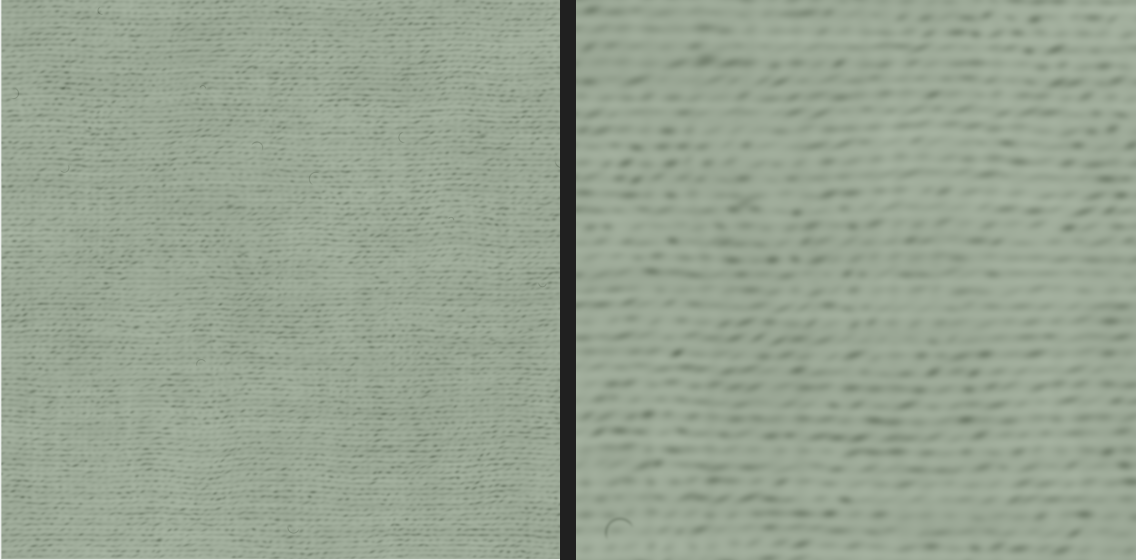
Left, the full canvas; right, a detail of the centre.
A WebGL 2 fragment shader for this texture:

```glsl
#version 300 es
precision highp float;
// Plain-woven canvas cloth in muted sage green, with a pale cut edge.
// Staggered soft shadows form the gaps between threads; noise varies their
// depth, and sparse slubs, specks and curled fibres are scattered by cell.

uniform vec2 u_resolution;
out vec4 fragColor;

const vec3 CLOTH = vec3(0.622, 0.672, 0.602);
const vec3 EDGE = vec3(0.93, 0.94, 0.93);
const vec2 THREADS = vec2(74.0, 104.0);
const float TAU = 6.2831853;

float hash(vec2 p, float seed) {
    vec3 q = fract(vec3(p.xyx + seed * 7.31) * vec3(0.1031, 0.1030, 0.0973));
    q += dot(q, q.yzx + 33.33);
    return fract((q.x + q.y) * q.z);
}

float noise(vec2 p, float seed) {
    vec2 cell = floor(p);
    vec2 f = fract(p);
    f = f * f * (3.0 - 2.0 * f);
    float low = mix(hash(cell, seed), hash(cell + vec2(1, 0), seed), f.x);
    float high = mix(hash(cell + vec2(0, 1), seed), hash(cell + vec2(1, 1), seed), f.x);
    return mix(low, high, f.y);
}

vec2 rotate(vec2 p, float angle) {
    float c = cos(angle), s = sin(angle);
    return vec2(c * p.x + s * p.y, c * p.y - s * p.x);
}

float softEllipse(vec2 p, vec2 radius) {
    vec2 q = p / radius;
    return exp(-0.5 * dot(q, q));
}

// Shadows in the staggered gaps between weft rows, in thread units.
float weaveGaps(vec2 p) {
    float shade = 0.0;
    for (int j = -1; j <= 1; j++) {
        float row = floor(p.y) + float(j);
        float stagger = 0.5 * mod(row, 2.0) + 0.15 * hash(vec2(row, 3.0), 1.0);
        for (int i = -1; i <= 1; i++) {
            vec2 id = vec2(floor(p.x - stagger) + float(i), row);
            vec2 jitter = vec2(hash(id, 2.0), hash(id, 3.0)) - 0.5;
            vec2 d = p - id - vec2(stagger + 0.5, 0.5) - jitter * vec2(0.35, 0.25);
            d.y -= d.x * mix(-0.1, 0.5, hash(id, 4.0));
            float depth = hash(id, 5.0);
            vec2 radius = vec2(mix(0.2, 0.36, hash(id, 6.0)), 0.21);
            shade += mix(0.25, 1.0, depth * depth) * softEllipse(d, radius);
        }
    }
    return shade;
}

// Sparse dark flecks; radius is the largest half size in canvas units.
float flecks(vec2 uv, float count, float chance, vec2 radius, float seed) {
    float shade = 0.0;
    vec2 home = floor(uv * count);
    for (int j = -1; j <= 1; j++) {
        for (int i = -1; i <= 1; i++) {
            vec2 id = home + vec2(i, j);
            vec2 center = (id + vec2(hash(id, seed), hash(id, seed + 1.0))) / count;
            float angle = mix(-0.3, 0.7, hash(id, seed + 2.0));
            float size = mix(0.45, 1.0, hash(id, seed + 3.0));
            float present = step(hash(id, seed + 4.0), chance);
            shade += present * size * softEllipse(rotate(uv - center, angle), radius * size);
        }
    }
    return shade;
}

// Thin curled hairs drawn as open arcs.
float fibres(vec2 uv, float count, float chance, float width) {
    float shade = 0.0;
    vec2 home = floor(uv * count);
    for (int j = -1; j <= 1; j++) {
        for (int i = -1; i <= 1; i++) {
            vec2 id = home + vec2(i, j);
            vec2 center = (id + vec2(hash(id, 31.0), hash(id, 32.0))) / count;
            vec2 d = rotate(uv - center, TAU * hash(id, 33.0));
            float radius = mix(0.004, 0.012, hash(id, 34.0));
            float ring = (length(d) - radius) / width;
            float open = smoothstep(-0.2, 0.5, d.x / radius);
            shade += step(hash(id, 35.0), chance) * open * exp(-ring * ring);
        }
    }
    return shade;
}

void main() {
    vec2 uv = gl_FragCoord.xy / min(u_resolution.x, u_resolution.y);

    // Threads wander slightly from a perfect grid.
    vec2 wander = vec2(noise(uv * vec2(9.0, 14.0), 11.0), noise(uv * vec2(11.0, 7.0), 12.0)) - 0.5;
    vec2 thread = uv * THREADS + wander * vec2(1.2, 0.8);

    // Gap depth varies in patches and along rising diagonals.
    float patches = noise(uv * 16.0, 13.0);
    float diagonal = noise(rotate(uv, 0.5) * vec2(22.0, 60.0), 14.0);
    float gaps = weaveGaps(thread) * mix(0.55, 1.45, 0.5 * (patches + diagonal));

    // Thread ridges and long uneven yarns in both directions.
    float weftRidge = cos(TAU * thread.y) * noise(thread * vec2(0.2, 1.0), 15.0);
    float warpRidge = cos(TAU * thread.x) * noise(thread * vec2(1.0, 0.15), 16.0);
    float weftTone = noise(thread * vec2(0.08, 0.9), 17.0) - 0.5;
    float warpTone = noise(thread * vec2(0.8, 0.07), 18.0) - 0.5;
    float cloudTone = noise(uv * 3.0, 19.0) + noise(uv * 7.0, 20.0) - 1.0;

    float shade = 0.125 * gaps - 0.014 * weftRidge + 0.008 * warpRidge;
    shade += 0.028 * weftTone + 0.016 * warpTone + 0.02 * cloudTone;
    shade += 0.10 * flecks(uv, 15.0, 0.17, vec2(0.005, 0.0025), 41.0);
    shade += 0.15 * flecks(uv, 4.0, 0.13, vec2(0.011, 0.0032), 51.0);
    shade += 0.09 * fibres(uv, 7.0, 0.25, 0.0012);

    // A narrow pale strip shows along the left and lower sides.
    vec2 strip = 1.0 - smoothstep(vec2(0.0015, 0.001), vec2(0.0035, 0.003), uv);
    vec3 color = mix(CLOTH - min(shade, 0.3), EDGE, max(strip.x, strip.y));
    fragColor = vec4(color, 1.0);
}
```
